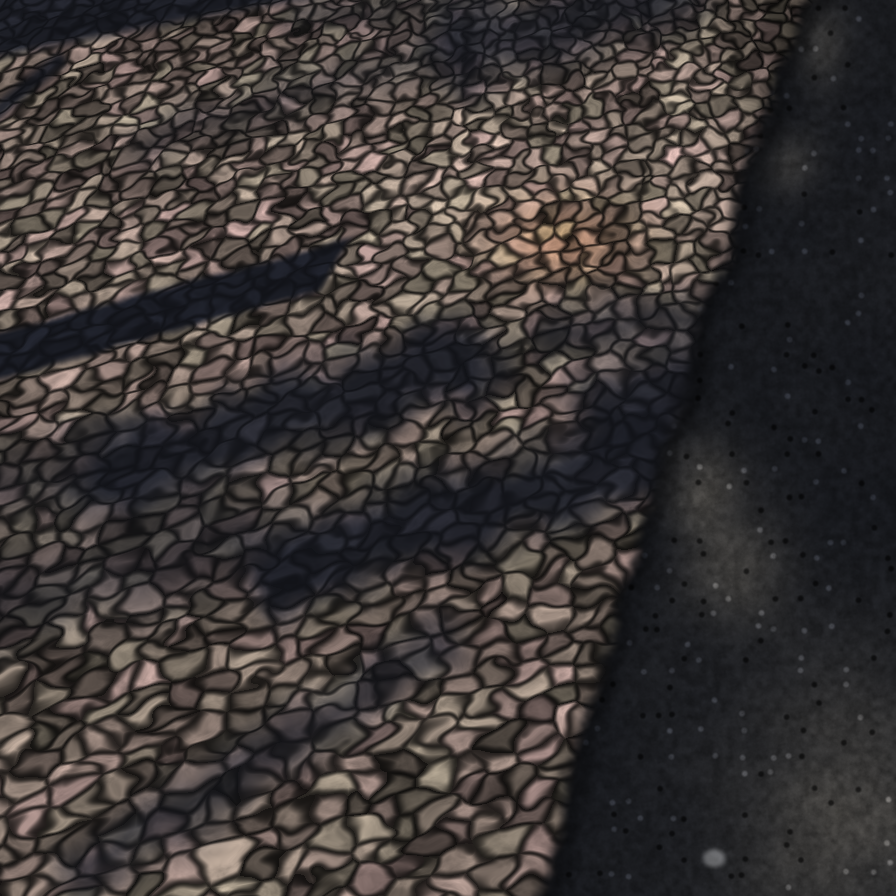
Write a Shadertoy shader that draws this texture.

```glsl
// Sunlit gravel crossed by slanting shadows, beside a dark asphalt path.
#define STONE_NEAR 0.027
#define STONE_SHRINK 0.52
#define STONE_STRETCH 0.68
#define SUN_COLOR vec3(0.53, 0.478, 0.448)
#define SHADE_COLOR vec3(0.085, 0.092, 0.118)
#define ASPHALT_DARK vec3(0.078, 0.085, 0.103)
#define ASPHALT_LIT vec3(0.29, 0.28, 0.265)
#define SHADOW_WOBBLE 0.045
#define SPECK_GRID 62.0

vec3 hash3(vec2 p) {
    vec3 q = fract(p.xyx * vec3(0.1031, 0.1030, 0.0973));
    q += dot(q, q.yxz + 33.33);
    return fract((q.xxy + q.yzz) * q.zyx);
}

float noise(vec2 p) {
    vec2 i = floor(p), f = fract(p);
    f = f * f * (3.0 - 2.0 * f);
    vec2 e = vec2(0.0, 1.0);
    return mix(mix(hash3(i).x, hash3(i + e.yx).x, f.x),
               mix(hash3(i + e.xy).x, hash3(i + e.yy).x, f.x), f.y);
}

float fbm(vec2 p) {
    float sum = 0.0, amp = 0.5;
    for (int i = 0; i < 4; i++) {
        sum += amp * noise(p);
        p = mat2(1.6, 1.2, -1.2, 1.6) * p + 7.3;
        amp *= 0.5;
    }
    return sum / 0.9375;
}

// Remaining light beside a soft streak from a to b
float streak(vec2 p, vec2 a, vec2 b, float radius, float soft, float depth) {
    vec2 ab = b - a;
    float t = clamp(dot(p - a, ab) / dot(ab, ab), 0.0, 1.0);
    float d = length(p - a - ab * t) - radius;
    return 1.0 - depth * (1.0 - smoothstep(-0.5 * soft, 0.5 * soft, d));
}

float glow(vec2 p, vec2 center, vec2 size) {
    vec2 q = (p - center) / size;
    return exp(-dot(q, q));
}

// Sharp shadow of a plank with a slanted end
float plank(vec2 p) {
    float d = max(p.y - 0.629 - 0.267 * p.x, 0.577 + 0.276 * p.x - p.y);
    d = max(d, 0.86 * (p.x - 0.39 - 0.59 * (p.y - 0.733)));
    return smoothstep(-0.006, 0.006, d);
}

float sunlight(vec2 p) {
    float crisp = fbm(p * 45.0) - 0.5;
    vec2 w = p + SHADOW_WOBBLE * (vec2(fbm(p * 19.0), fbm(p * 19.0 + 40.0)) - 0.5);
    float light = plank(p + 0.008 * crisp);
    // Hard shadows in the upper left
    light *= streak(p, vec2(-0.2, 0.98), vec2(0.35, 1.085), 0.08, 0.018, 0.97);
    light *= streak(p, vec2(-0.02, 0.862), vec2(0.065, 0.932), 0.008, 0.014, 0.9);
    // Soft foliage shadows, top to bottom
    light *= streak(w, vec2(0.52, 0.945), vec2(0.75, 1.01), 0.042, 0.07, 0.85);
    light *= streak(w, vec2(0.17, 0.845), vec2(0.5, 0.945), 0.018, 0.08, 0.55);
    light *= streak(w, vec2(0.34, 0.985), vec2(0.55, 1.0), 0.02, 0.06, 0.5);
    light *= streak(w, vec2(0.62, 0.63), vec2(0.82, 0.65), 0.024, 0.07, 0.75);
    light *= streak(w, vec2(0.12, 0.475), vec2(0.52, 0.598), 0.045, 0.06, 0.93);
    light *= streak(w, vec2(0.69, 0.54), vec2(0.84, 0.59), 0.05, 0.07, 0.92);
    light *= streak(w, vec2(0.32, 0.365), vec2(0.73, 0.495), 0.047, 0.06, 0.94);
    light *= streak(w, vec2(-0.03, 0.32), vec2(0.3, 0.4), 0.04, 0.11, 0.6);
    light *= streak(w, vec2(0.0, 0.46), vec2(0.2, 0.45), 0.035, 0.1, 0.55);
    light *= streak(w, vec2(0.1, 0.03), vec2(0.49, 0.285), 0.025, 0.07, 0.75);
    return light;
}

// Cellular pebbles: x = gap to neighbour, yzw = random values of the stone
vec4 pebbles(vec2 q) {
    vec2 cell = floor(q);
    float near = 9.0, next = 9.0;
    vec3 id = vec3(0.0);
    for (int j = -1; j <= 1; j++)
    for (int i = -1; i <= 1; i++) {
        vec2 c = cell + vec2(i, j);
        float d = length(c + 0.1 + 0.8 * hash3(c).xy - q);
        if (d < near) { next = near; near = d; id = hash3(c + 91.0); }
        else next = min(next, d);
    }
    return vec4(next - near, id);
}

vec3 gravel(vec2 p) {
    // Stones shrink with distance up the canvas
    float size = STONE_NEAR * (1.0 - STONE_SHRINK * p.y);
    vec2 q = vec2((p.x - 0.5) * STONE_STRETCH / size,
                  -log(1.0 - STONE_SHRINK * p.y) / (STONE_NEAR * STONE_SHRINK));
    q.y -= 0.28 * q.x;
    q += 0.8 * (vec2(noise(q * 1.3), noise(q * 1.3 + 57.0)) - 0.5) + 200.0;
    vec4 stone = pebbles(q);
    float body = mix(0.3, 1.2, smoothstep(0.0, 0.5, stone.x)) * mix(0.58, 1.3, stone.y);
    body *= mix(0.75, 1.25, fbm(q * 2.3));
    vec3 tint = mix(vec3(1.04, 0.97, 1.0), vec3(0.98, 1.01, 0.95), stone.z);
    tint += vec3(0.12, 0.02, -0.12) * glow(p, vec2(0.63, 0.73), vec2(0.08, 0.05));
    float sun = 0.83 + 0.22 * glow(p, vec2(0.6, 0.8), vec2(0.22, 0.13));
    sun += 0.12 * glow(p, vec2(0.05, 0.72), vec2(0.2, 0.1));
    sun *= mix(0.8, 1.18, fbm(p * 9.0)) * (1.0 - 0.45 * smoothstep(0.76, 0.9, p.x));
    vec3 shade = SHADE_COLOR * mix(0.7, 1.25, body);
    return mix(shade, SUN_COLOR * tint * sun * body, sunlight(p));
}

vec3 asphalt(vec2 p, float beyondEdge) {
    float lit = 0.7 * glow(p, vec2(0.95, 0.09), vec2(0.13, 0.15));
    lit += 0.6 * glow(p, vec2(0.82, 0.37), vec2(0.06, 0.06));
    lit += 0.75 * glow(p, vec2(0.78, 0.46), vec2(0.05, 0.05));
    lit += 0.6 * glow(p, vec2(0.91, 0.96), vec2(0.03, 0.05));
    lit += 0.5 * glow(p, vec2(0.875, 0.82), vec2(0.035, 0.035));
    lit = lit * mix(0.5, 1.4, fbm(p * 13.0)) + 0.16 * fbm(p * 7.0 + 20.0);
    lit *= mix(0.5, 1.0, smoothstep(0.0, 0.07, beyondEdge));
    vec3 color = mix(ASPHALT_DARK, ASPHALT_LIT, lit) * mix(0.7, 1.3, fbm(p * 130.0));
    // Scattered pits and pale grit
    vec2 g = p * SPECK_GRID;
    vec3 r = hash3(floor(g) + 13.0);
    float dot0 = 1.0 - smoothstep(0.08, 0.3, length(fract(g) - 0.3 - 0.4 * r.xy));
    color *= 1.0 + dot0 * (step(0.91, r.z) * 0.9 - step(r.z, 0.12) * 0.6);
    return color + 0.28 * smoothstep(0.4, 0.9, glow(p, vec2(0.797, 0.042), vec2(0.018, 0.015)));
}

void mainImage(out vec4 fragColor, in vec2 fragCoord) {
    vec2 p = fragCoord / iResolution.xy;
    float edge = p.x - (0.605 + 0.25 * p.y + 0.045 * p.y * p.y);
    edge += 0.03 * (fbm(p * 24.0) - 0.5);
    vec3 color = mix(gravel(p), asphalt(p, edge), smoothstep(-0.012, 0.012, edge));
    // Dark seam where gravel meets the path
    color *= 1.0 - 0.35 * exp(-pow((edge - 0.008) / 0.016, 2.0));
    fragColor = vec4(clamp(color, 0.0, 1.0), 1.0);
}
```
